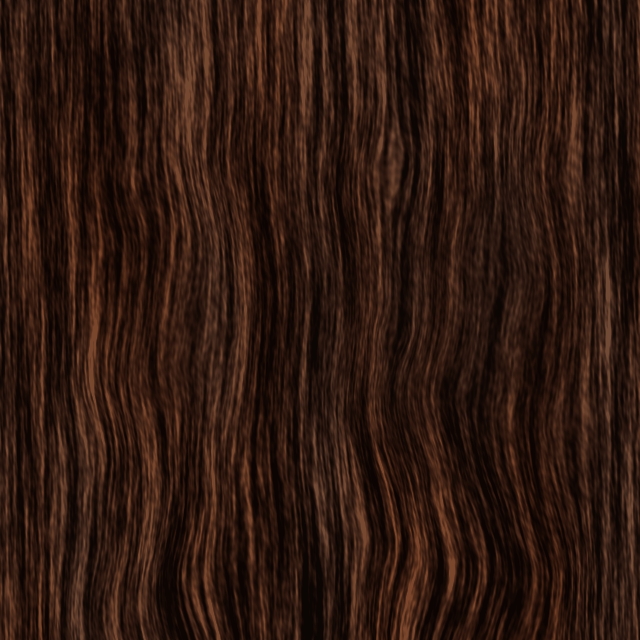
Write a three.js fragment shader that draws this texture.

```glsl
varying vec2 vUv;

// Palette, dark to light
const vec3 PORE    = vec3(0.045, 0.018, 0.010);
const vec3 EBONY   = vec3(0.088, 0.040, 0.022);
const vec3 UMBER   = vec3(0.158, 0.080, 0.050);
const vec3 WALNUT  = vec3(0.208, 0.113, 0.072);
const vec3 CHESTNUT = vec3(0.262, 0.157, 0.110);
const vec3 COPPER  = vec3(0.320, 0.186, 0.122);
const vec3 GLINT   = vec3(0.460, 0.290, 0.200);
const vec3 COOL_TINT = vec3(0.97, 1.02, 1.08);
const vec3 WARM_TINT = vec3(1.06, 0.94, 0.80);

// Grain layers: cells across, cells up
const vec2 BAND   = vec2(6.0, 0.9);
const vec2 STREAK = vec2(27.0, 1.6);
const vec2 STRIPE = vec2(68.0, 2.4);
const vec2 THREAD = vec2(128.0, 5.0);
const vec2 FIBRE  = vec2(215.0, 24.0);
const vec2 SPECK  = vec2(240.0, 85.0);
const float SHEAR = 0.37;        // staggers the noise rows between columns
const float NOISE_GAIN = 4.8;    // brings noise to unit deviation

// Bending of the grain
const float WAVE_SIZE = 0.052;
const float RIPPLE_SIZE = 0.013;
const vec2 WAVE_SCALE = vec2(3.2, 3.4);
const vec2 RIPPLE_SCALE = vec2(8.0, 7.5);
const vec2 LARGE_KNOT = vec2(0.615, 0.750);
const vec2 SMALL_KNOT = vec2(0.615, 0.475);

vec2 gradient(vec2 cell) {
  float angle = 6.2832 * fract(sin(dot(cell, vec2(127.1, 311.7))) * 43758.5);
  return vec2(cos(angle), sin(angle));
}

float gradientNoise(vec2 p) {
  vec2 cell = floor(p);
  vec2 f = p - cell;
  vec2 w = f * f * f * (f * (f * 6.0 - 15.0) + 10.0);
  vec2 e = vec2(1.0, 0.0);
  float low = mix(dot(gradient(cell), f),
                  dot(gradient(cell + e.xy), f - e.xy), w.x);
  float high = mix(dot(gradient(cell + e.yx), f - e.yx),
                   dot(gradient(cell + e.xx), f - e.xx), w.x);
  return mix(low, high, w.y);
}

float grain(vec2 p, vec2 scale, float seed) {
  vec2 q = p * scale;
  q.y += q.x * SHEAR;
  return NOISE_GAIN * gradientNoise(q + seed);
}

// Spreads the grain lines around a knot
float knotShift(vec2 p, vec2 centre, vec2 radius) {
  vec2 d = p - centre;
  vec2 r = d / radius;
  return -0.55 * d.x * exp(-dot(r, r));
}

// Straight near the top, the sides and the middle, wavy in two broad strips
float waviness(vec2 p) {
  float sides = smoothstep(0.03, 0.22, p.x) * (1.0 - smoothstep(0.84, 0.96, p.x));
  float middle = (p.x - 0.46) / 0.09;
  float top = 1.0 - 0.8 * smoothstep(0.68, 0.92, p.y);
  return sides * top * (1.0 - 0.65 * exp(-middle * middle));
}

vec2 bendGrain(vec2 p, float wavy) {
  float shift = WAVE_SIZE * gradientNoise(p * WAVE_SCALE + 4.3);
  shift += RIPPLE_SIZE * gradientNoise(p * RIPPLE_SCALE + 17.6);
  shift *= 0.06 + 0.94 * wavy;
  shift += knotShift(p, LARGE_KNOT, vec2(0.050, 0.065));
  shift += knotShift(p, SMALL_KNOT, vec2(0.028, 0.030));
  return vec2(p.x + shift, p.y);
}

float ramp(float from, float to, float x) {
  return clamp((x - from) / (to - from), 0.0, 1.0);
}

vec3 woodColour(float tone) {
  vec3 c = mix(PORE, EBONY, ramp(-2.2, -1.15, tone));
  c = mix(c, UMBER, ramp(-1.15, -0.28, tone));
  c = mix(c, WALNUT, ramp(-0.28, 0.35, tone));
  c = mix(c, CHESTNUT, ramp(0.35, 0.84, tone));
  c = mix(c, COPPER, ramp(0.84, 1.31, tone));
  return mix(c, GLINT, ramp(1.31, 2.3, tone));
}

void main() {
  float wavy = waviness(vUv);
  vec2 p = bendGrain(vUv, wavy);

  // Hazy patches soften the fine grain
  float haze = wavy * smoothstep(-0.10, 0.30, gradientNoise(vUv * 2.6 + 31.2));
  float crisp = 1.0 - 0.4 * haze;

  float tone = 0.27 * grain(p, BAND, 2.7);
  tone += 0.33 * grain(p, STREAK, 11.4);
  tone += 0.58 * mix(1.0, crisp, 0.5) * grain(p, STRIPE, 23.1);
  tone += 0.58 * crisp * grain(p, THREAD, 37.8);
  tone += 0.50 * crisp * grain(p, FIBRE, 53.5);
  tone += 0.24 * grain(p, SPECK, 87.3);

  // Warmth drifts from streak to streak
  float warmth = 0.5 + 0.22 * grain(p, vec2(9.0, 1.6), 71.9);
  vec3 tint = mix(COOL_TINT, WARM_TINT, clamp(warmth - 0.2 * haze, 0.0, 1.0));
  gl_FragColor = vec4(woodColour(tone - 0.08) * tint, 1.0);
}
```
